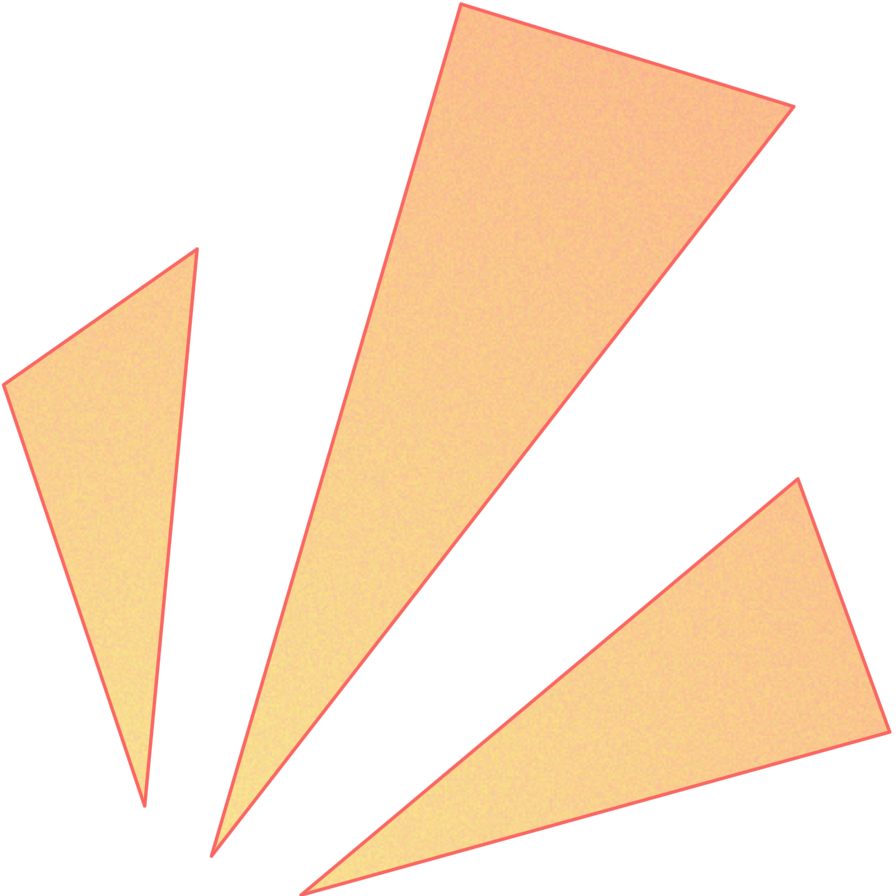
Reproduce this background procedurally as a three.js fragment shader.

```glsl
// Three long shards fan out from the lower left over white paper.
// Each is a triangle distance field with a thin coral outline and a grainy
// fill that warms from yellow to orange with distance from the fan's root.

#define PAPER vec3(1.0)
#define OUTLINE vec3(0.975, 0.40, 0.385)
#define NEAR_TINT vec3(0.972, 0.885, 0.57)
#define FAR_TINT vec3(0.98, 0.735, 0.545)
#define FAN_ROOT vec2(0.2, 0.0)
#define FAN_REACH 1.07
#define LINE_HALF_WIDTH 0.0019
#define EDGE_SOFTNESS 0.0010
#define GRAIN_CELLS 400.0
#define TINT_GRAIN 0.42
#define COLOUR_GRAIN 0.09

varying vec2 vUv;

// Three random values per cell, without sine
vec3 hash3(vec2 cell) {
  vec3 p = fract(cell.xyx * vec3(0.1031, 0.1030, 0.0973));
  p += dot(p, p.yxz + 33.33);
  return fract((p.xxy + p.yzz) * p.zyx);
}

// Smoothly interpolated grain, centred on zero
vec3 grain(vec2 p) {
  vec2 cell = floor(p);
  vec2 f = fract(p);
  f = f * f * (3.0 - 2.0 * f);
  vec3 low = mix(hash3(cell), hash3(cell + vec2(1.0, 0.0)), f.x);
  vec3 high = mix(hash3(cell + vec2(0.0, 1.0)), hash3(cell + 1.0), f.x);
  return mix(low, high, f.y) - 0.5;
}

// Squared distance to an edge in x, signed side of that edge in y
vec2 edgeField(vec2 p, vec2 a, vec2 b, float winding) {
  vec2 e = b - a;
  vec2 v = p - a;
  vec2 d = v - e * clamp(dot(v, e) / dot(e, e), 0.0, 1.0);
  return vec2(dot(d, d), winding * (v.x * e.y - v.y * e.x));
}

// Signed distance to a triangle, negative inside
float triangle(vec2 p, vec2 a, vec2 b, vec2 c) {
  vec2 ab = b - a;
  vec2 ca = a - c;
  float winding = sign(ab.x * ca.y - ab.y * ca.x);
  vec2 field = min(edgeField(p, a, b, winding),
               min(edgeField(p, b, c, winding), edgeField(p, c, a, winding)));
  return -sqrt(field.x) * sign(field.y);
}

// Nearest of the three shards; each lists its tip, then its outer corners
float shards(vec2 p) {
  float left = triangle(p, vec2(0.1615, 0.1005), vec2(0.0040, 0.5705), vec2(0.2200, 0.7220));
  float tall = triangle(p, vec2(0.2360, 0.0445), vec2(0.5145, 0.9955), vec2(0.8860, 0.8810));
  float right = triangle(p, vec2(0.3360, 0.0010), vec2(0.8905, 0.4655), vec2(0.9930, 0.1830));
  return min(left, min(tall, right));
}

void main() {
  float dist = shards(vUv);

  // Warm gradient, broken up by grain in tint and in colour
  vec3 speckle = grain(vUv * GRAIN_CELLS);
  float warmth = distance(vUv, FAN_ROOT) / FAN_REACH + TINT_GRAIN * speckle.x;
  vec3 fill = mix(NEAR_TINT, FAR_TINT, warmth);
  fill += COLOUR_GRAIN * speckle.yzx * vec3(0.35, 0.6, 1.0);

  // Fill, then outline on top
  float inside = 1.0 - smoothstep(-EDGE_SOFTNESS, EDGE_SOFTNESS, dist);
  float line = 1.0 - smoothstep(-EDGE_SOFTNESS, EDGE_SOFTNESS, abs(dist) - LINE_HALF_WIDTH);
  vec3 colour = mix(PAPER, fill, inside);
  colour = mix(colour, OUTLINE, line);

  gl_FragColor = vec4(clamp(colour, 0.0, 1.0), 1.0);
}
```
